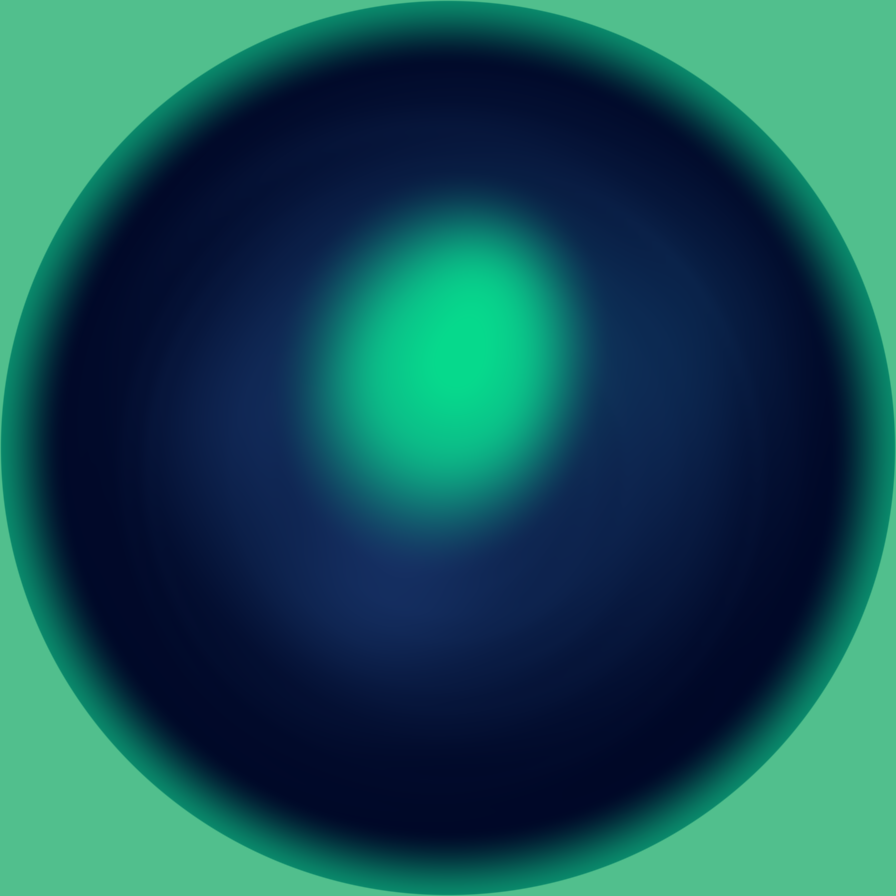
A WebGL 1 fragment shader for this background:

```glsl
precision highp float;
// A dark navy disc on a mint ground, lit by a soft green glow above its centre.
// Radial falloffs shade the disc and its green rim; the glow is a circle bent by
// low angular harmonics, and stretched noise adds faint concentric streaks.

uniform vec2 u_resolution;

const vec2 DISC_CENTER = vec2(0.5);
const float DISC_RADIUS = 0.499;
const float RIM_START = 0.425;
const float RIM_END = 0.51;

const vec2 SHADE_CENTER = vec2(0.515, 0.54);
const vec2 GLOW_CENTER = vec2(0.508, 0.586);
const float GLOW_RADIUS = 0.15;
const float STREAK_STRENGTH = 0.022;

const vec3 MINT = vec3(0.318, 0.750, 0.553);
const vec3 RIM_GREEN = vec3(0.040, 0.560, 0.430);
const vec3 DEEP_NAVY = vec3(0.000, 0.032, 0.155);
const vec3 NAVY = vec3(0.035, 0.112, 0.265);
const vec3 HALO_BLUE = vec3(0.105, 0.220, 0.440);
const vec3 HALO_TEAL = vec3(0.055, 0.220, 0.380);
const vec3 GLOW_TEAL = vec3(0.060, 0.660, 0.520);
const vec3 GLOW_CORE = vec3(0.025, 0.850, 0.550);

float hash(vec2 p) {
  return fract(sin(dot(p, vec2(127.1, 311.7))) * 43758.545);
}

float valueNoise(vec2 p) {
  vec2 cell = floor(p);
  vec2 f = fract(p);
  f = f * f * (3.0 - 2.0 * f);
  float low = mix(hash(cell), hash(cell + vec2(1.0, 0.0)), f.x);
  float high = mix(hash(cell + vec2(0.0, 1.0)), hash(cell + 1.0), f.x);
  return mix(low, high, f.y);
}

float softSpot(vec2 p, vec2 center, float size) {
  vec2 d = (p - center) / size;
  return exp(-dot(d, d));
}

// Distance from the glow centre, as a fraction of its uneven radius.
float glowDistance(vec2 p) {
  vec2 d = p - GLOW_CENTER;
  float dist = length(d);
  vec2 dir = d / max(dist, 0.0001);
  float radius = GLOW_RADIUS - 0.0125 * dir.x
               - 0.0125 * (dir.x * dir.x - dir.y * dir.y)
               + 0.015 * dir.x * dir.y;
  return dist / radius;
}

// Noise that varies quickly outwards and slowly around the disc.
float streaks(vec2 d) {
  float r = length(d);
  vec2 dir = d / max(r, 0.0001);
  float broad = valueNoise(vec2(r * 28.0 + dir.x, dir.y * 1.5 + 7.0));
  float fine = valueNoise(vec2(r * 75.0 + dir.y * 2.0, dir.x * 2.0 + 19.0));
  return 0.65 * broad + 0.35 * fine - 0.5;
}

vec3 discColor(vec2 p) {
  vec2 d = p - DISC_CENTER;
  float r = length(d);

  // Navy body, lightest slightly above the middle
  float shade = 1.0 - smoothstep(0.20, 0.42, length(p - SHADE_CENTER));
  vec3 color = mix(DEEP_NAVY, NAVY, shade);

  // Blue and teal halos around the glow
  color = mix(color, HALO_BLUE, 0.55 * softSpot(p, vec2(0.49, 0.55), 0.21));
  color = mix(color, HALO_BLUE, 0.60 * softSpot(p, vec2(0.44, 0.365), 0.11));
  color = mix(color, HALO_BLUE, 0.25 * softSpot(p, vec2(0.29, 0.53), 0.10));
  color = mix(color, HALO_TEAL, 0.42 * softSpot(p, vec2(0.73, 0.63), 0.13));

  // Faint circular streaks, fading towards the rim
  float streakMask = smoothstep(0.08, 0.22, r) * (1.0 - smoothstep(0.36, 0.45, r));
  color += STREAK_STRENGTH * streakMask * streaks(d) * vec3(0.5, 1.0, 1.3);

  // Green glow with a brighter core
  float t = glowDistance(p);
  color = mix(color, GLOW_TEAL, 1.0 - smoothstep(0.45, 1.40, t));
  float core = softSpot(p, GLOW_CENTER, 0.095)
             + 0.45 * softSpot(p, vec2(0.54, 0.68), 0.07);
  color = mix(color, GLOW_CORE, min(core, 1.0));

  // Rim light
  return mix(color, RIM_GREEN, smoothstep(RIM_START, RIM_END, r));
}

void main() {
  vec2 p = gl_FragCoord.xy / u_resolution;
  float pixel = 1.0 / min(u_resolution.x, u_resolution.y);
  float edge = length(p - DISC_CENTER) - DISC_RADIUS;
  float outside = smoothstep(-pixel, pixel, edge);
  gl_FragColor = vec4(mix(discColor(p), MINT, outside), 1.0);
}
```
